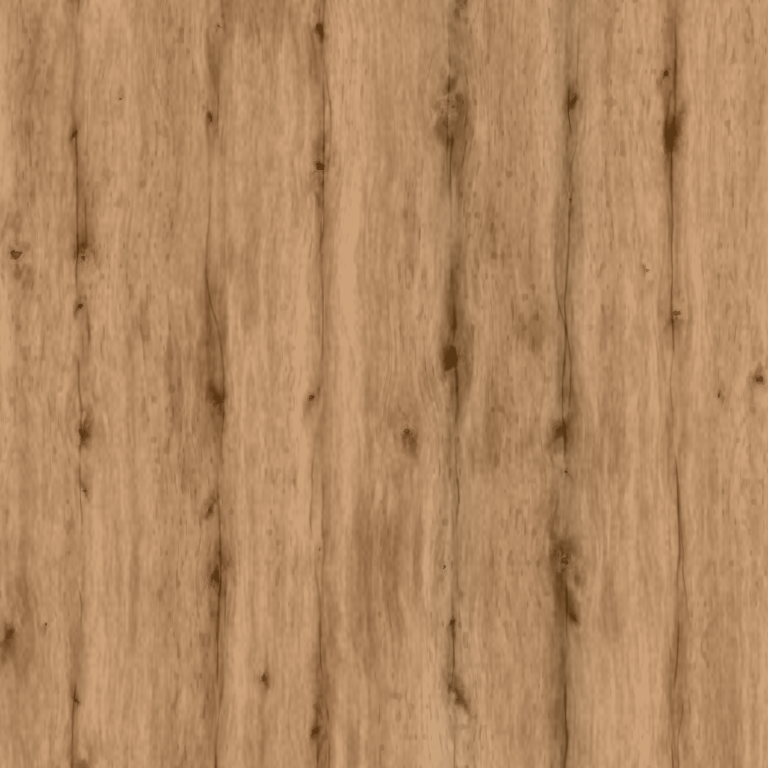
A WebGL 1 fragment shader for this texture:

```glsl
precision highp float;
// Rustic oak boards: vertical grain split by dark streaky heart seams and small knots.
// A scalar darkness is summed from stretched noise, seams and knots, then mapped
// to a light-to-dark wood ramp; each knot also bends the grain around itself.
uniform vec2 u_resolution;

const vec3 LIGHT_WOOD = vec3(0.785, 0.616, 0.458);
const vec3 DARK_WOOD = vec3(0.475, 0.322, 0.180);
const vec3 GREY_CAST = vec3(0.970, 1.000, 1.020);
const float BASE_TONE = 0.19;
const float SEAM_PITCH = 0.157;    // spacing of the dark seams
const float SEAM_START = 0.110;    // position of the first seam
const float SEAM_SWAY = 0.014;
const float SEAM_WIDTH = 0.0115;
const float CRACK_WIDTH = 0.0016;
const float KNOT_PITCH = 0.105;    // vertical spacing of knot cells
const float KNOT_CHANCE = 0.72;
const float KNOT_MIN = 0.0025;
const float KNOT_MAX = 0.0100;

float hash(vec2 p) {
  vec3 q = fract(p.xyx * 0.1031);
  q += dot(q, q.yzx + 33.33);
  return fract((q.x + q.y) * q.z);
}

float noise(vec2 p) {
  vec2 i = floor(p), f = fract(p);
  f = f * f * (3.0 - 2.0 * f);
  return mix(mix(hash(i), hash(i + vec2(1, 0)), f.x),
             mix(hash(i + vec2(0, 1)), hash(i + vec2(1, 1)), f.x), f.y);
}

float fbm(vec2 p) {
  float sum = 0.0, amp = 0.533;
  for (int k = 0; k < 4; k++) {
    sum += amp * noise(p);
    p = p * 2.03 + 17.3;
    amp *= 0.5;
  }
  return sum;
}

// Horizontal position of a seam at height y
float seamX(float id, float y) {
  float jitter = (hash(vec2(id, 3.7)) - 0.5) * 0.03;
  float sway = (noise(vec2(y * 4.0, id * 7.0)) - 0.5) * SEAM_SWAY;
  float wiggle = (noise(vec2(y * 28.0, id * 5.0 + 40.0)) - 0.5) * 0.004;
  return SEAM_START + id * SEAM_PITCH + jitter + sway + wiggle;
}

// Thin broken line at signed distance d
float crack(float d, float y, float seed) {
  float open = smoothstep(0.35, 0.75, noise(vec2(y * 14.0, seed)));
  float width = CRACK_WIDTH * mix(0.6, 1.4, noise(vec2(y * 45.0, seed + 3.0)));
  return exp(-d * d / (width * width)) * open;
}

// Returns darkness (x), grey cast (y) of one seam; ragged frays its edges
vec2 seam(vec2 p, float id, float ragged) {
  float d = p.x - seamX(id, p.y);
  float patchy = noise(vec2(p.y * 7.0, id * 3.0 + 60.0));
  float edge = abs(d + ragged * 0.022) / (SEAM_WIDTH * mix(0.7, 1.3, patchy));
  float band = exp(-pow(edge, 1.8)) * mix(0.14, 0.42, patchy) * (1.0 + ragged * 2.0);
  float drift = (noise(vec2(p.y * 6.0, id * 4.0 + 80.0)) - 0.5) * 0.034;
  float cracks = crack(d, p.y, id * 9.0 + 20.0) * 0.42
               + crack(d - drift, p.y, id * 6.0 + 50.0) * 0.30;
  float sapwood = exp(-pow((abs(d) - 0.030) / 0.012, 2.0)) * 0.08;
  float grey = exp(-abs(d) / 0.024) * step(0.4, hash(vec2(id, 12.3)));
  return vec2(band + cracks - sapwood, grey);
}

// Returns darkness (x), sideways grain shift (y) of one knot cell
vec2 knot(vec2 p, vec2 cell, float mottle) {
  if (hash(cell + 31.0) > KNOT_CHANCE) return vec2(0.0);
  float y = (cell.y + hash(cell + 5.0)) * KNOT_PITCH;
  float spread = hash(cell + 11.0) > 0.65 ? 0.13 : 0.024;
  float x = seamX(cell.x, y) + (hash(cell + 23.0) - 0.5) * spread;
  float size = hash(cell + 47.0);
  float r = mix(KNOT_MIN, KNOT_MAX, size * size);
  vec2 d = p - vec2(x, y);
  float lean = hash(cell + 71.0) - 0.5;

  // Ragged heart with a fainter ringed collar
  float dist = length(d / r) + (fbm(d / r * 0.9 + cell * 7.0) - 0.5) * 2.2;
  float heart = (1.0 - smoothstep(0.2, 1.0, dist)) * mix(0.25, 0.75, hash(cell + 83.0));
  float collar = exp(-dist * dist * 0.28) * (0.20 + 0.10 * sin(dist * 7.0));

  // Mottled halo along the grain and a smear branching off to one side
  vec2 h = vec2(d.x, d.y + d.x * lean * 4.0) / (r * vec2(3.2, 6.0));
  float halo = exp(-dot(h, h)) * smoothstep(0.33, 0.68, mottle) * 0.50;
  vec2 b = vec2(d.x + d.y * lean * 2.4, d.y - d.x * lean * 2.4) / (r * vec2(0.9, 5.0));
  float smear = exp(-dot(b, b)) * smoothstep(0.3, 0.6, mottle) * 0.30;
  vec2 g = d / (r * vec2(4.0, 7.0));
  return vec2(heart + collar + halo + smear, -d.x * 0.75 * exp(-dot(g, g)));
}

void main() {
  vec2 p = gl_FragCoord.xy / u_resolution.y;

  // Seams and knots of the neighbouring cells
  float id = floor((p.x - SEAM_START) / SEAM_PITCH + 0.5);
  float row = floor(p.y / KNOT_PITCH);
  float ragged = fbm(p * vec2(70.0, 7.0) + 21.0) - 0.5;
  float mottle = fbm(p * vec2(85.0, 45.0));
  vec2 seams = vec2(0.0), knots = vec2(0.0);
  for (int i = -1; i <= 1; i++) {
    seams += seam(p, id + float(i), ragged);
    for (int j = -1; j <= 1; j++)
      knots += knot(p, vec2(id + float(i), row + float(j)), mottle);
  }

  // Grain coordinates sway gently and flow around the knots
  vec2 g = p + vec2(knots.y + (fbm(p * vec2(6.0, 3.5)) - 0.5) * 0.035, 0.0);
  float broad = fbm(g * vec2(17.0, 1.5) + 4.0) - 0.5;
  float streak = fbm(g * vec2(75.0, 3.5) + 9.0) - 0.5;
  float rings = noise(vec2(fbm(g * vec2(7.0, 1.1) + 2.0) * 95.0, p.y * 2.0)) - 0.5;
  float fibre = noise(g * vec2(270.0, 42.0)) - 0.5;
  float grit = noise(p * vec2(260.0, 150.0) + 50.0) - 0.5;

  // Brown flames and short dark pores appear only in some zones
  float flame = smoothstep(0.52, 0.70, fbm(g * vec2(10.0, 4.0) + 30.0))
              * smoothstep(0.42, 0.64, fbm(g * vec2(48.0, 10.0) + 70.0));
  float poreZone = smoothstep(0.35, 0.65, noise(g * vec2(24.0, 3.0) + 90.0));
  float pores = smoothstep(0.70, 0.90, noise(g * vec2(230.0, 75.0) + 13.0)) * poreZone;

  float tone = BASE_TONE + broad * 0.40 + streak * 0.46 + rings * 0.13
             + fibre * 0.23 + grit * 0.17 + flame * 0.26 + pores * 0.20
             + seams.x + min(knots.x, 0.95);
  tone = clamp(tone, -0.06, 1.35);
  vec3 colour = mix(LIGHT_WOOD, DARK_WOOD, tone);
  colour *= mix(vec3(1.0), GREY_CAST, clamp(seams.y, 0.0, 1.0));
  gl_FragColor = vec4(colour, 1.0);
}
```
